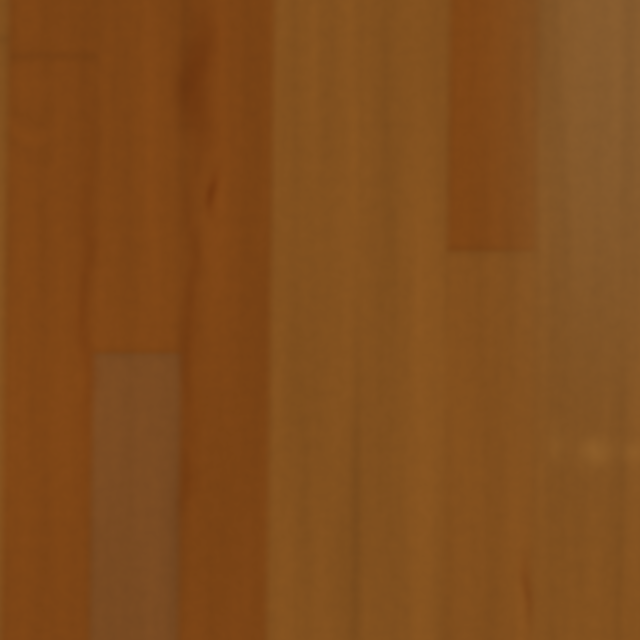
This texture is drawn by a WebGL 1 fragment shader. Its source:

```glsl
precision highp float;

uniform vec2 u_resolution;

// Colours
const vec3 WARM = vec3(0.485, 0.262, 0.080);
const vec3 PALE = vec3(0.513, 0.322, 0.126);
const vec3 HAZE = vec3(0.525, 0.362, 0.190);
const vec3 STAIN = vec3(0.405, 0.185, 0.045);
const vec3 GLINT = vec3(0.050, 0.045, 0.025);

// Layout, in canvas units
const float STRIP_WIDTH = 0.138;
const float FIRST_SEAM = 0.008;
const float SEAM_LEAN = 0.012;
const float BOARD_LENGTH = 1.6;
const float SEAM_SOFTNESS = 0.07;
const float JOINT_SOFTNESS = 0.006;

// Strengths
const float SEAM_DARKNESS = 0.035;
const float JOINT_DARKNESS = 0.045;
const float STREAK_STRENGTH = 0.075;
const float FIBRE_STRENGTH = 0.022;
const float MOTTLE_STRENGTH = 0.022;
const float RING_STRENGTH = 0.022;

vec2 hashGradient(vec2 cell) {
  float h = fract(sin(dot(cell, vec2(127.1, 311.7))) * 43758.55);
  return vec2(cos(h * 6.2832), sin(h * 6.2832));
}

float gradientNoise(vec2 p) {
  vec2 i = floor(p), f = p - i;
  vec2 u = f * f * f * (f * (f * 6.0 - 15.0) + 10.0);
  vec2 e = vec2(1.0, 0.0);
  float low = mix(dot(hashGradient(i), f),
                  dot(hashGradient(i + e.xy), f - e.xy), u.x);
  float high = mix(dot(hashGradient(i + e.yx), f - e.yx),
                   dot(hashGradient(i + e.xx), f - e.xx), u.x);
  return mix(low, high, u.y);
}

// Soft elliptical spot, 1 at its centre
float spot(vec2 p, vec2 centre, vec2 radius) {
  vec2 d = (p - centre) / radius;
  return exp(-dot(d, d));
}

float jointHeight(float strip) {
  return BOARD_LENGTH * fract(0.57 + strip * (0.347 + 0.363 * strip));
}

// Colour of the board in a strip at height y, with its end joint
vec3 boardColour(float strip, float y) {
  float above = y - jointHeight(strip);
  float upper = smoothstep(-JOINT_SOFTNESS, JOINT_SOFTNESS, above);
  float warmSide = step(-0.5, strip) * step(strip, 2.5);
  float changing = step(abs(mod(strip, 4.0) - 1.0), 0.1);
  float warmth = mix(0.08 + 0.80 * warmSide, mix(0.22, 0.85, upper), changing);
  vec3 colour = mix(PALE, WARM, warmth);
  // Lower boards on the warm side are greyer
  colour += changing * warmSide * (1.0 - upper) * vec3(-0.035, -0.018, 0.018);
  float joint = exp(-pow(above / (1.5 * JOINT_SOFTNESS), 2.0));
  return colour * (1.0 - JOINT_DARKNESS * joint);
}

void main() {
  vec2 p = gl_FragCoord.xy / u_resolution;

  // Blend the two strips that meet at the nearest seam
  float u = (p.x - SEAM_LEAN * (p.y - 0.5) - FIRST_SEAM) / STRIP_WIDTH;
  float seam = floor(u + 0.5);
  float offset = u - seam;
  vec3 colour = mix(boardColour(seam - 1.0, p.y), boardColour(seam, p.y),
                    smoothstep(-SEAM_SOFTNESS, SEAM_SOFTNESS, offset));

  // Light from the upper right
  float haze = smoothstep(0.72, 0.95, p.x) * smoothstep(0.0, 0.85, p.y);
  colour = mix(colour, HAZE, 0.85 * haze);

  // Red stains and a small knot
  float wobble = 0.02 * gradientNoise(vec2(p.x * 9.0, p.y * 11.0));
  vec2 q = p + vec2(wobble, 0.0);
  float stain = 0.55 * spot(q, vec2(0.312, 0.88), vec2(0.024, 0.10));
  stain += 0.60 * spot(q, vec2(0.337, 0.70), vec2(0.009, 0.030));
  stain += 0.30 * spot(q, vec2(0.300, 0.50), vec2(0.012, 0.22));
  stain += 0.28 * spot(q, vec2(0.135, 0.53), vec2(0.013, 0.24));
  stain += 0.30 * spot(q, vec2(0.287, 0.25), vec2(0.010, 0.055));
  stain += 0.30 * spot(q, vec2(0.826, 0.08), vec2(0.010, 0.05));
  colour = mix(colour, STAIN, stain);

  // Long grain, fine fibres and soft mottling
  float streak = gradientNoise(vec2(p.x * 19.0 + 3.7 * wobble, p.y * 1.3 + 7.0));
  float fibre = gradientNoise(vec2(p.x * 62.0, p.y * 4.0 + 31.0));
  float mottle = gradientNoise(p * 48.0) + 0.6 * gradientNoise(p * 105.0 + 17.0);
  float shade = STREAK_STRENGTH * streak + FIBRE_STRENGTH * fibre
              + MOTTLE_STRENGTH * mottle;

  // Curved growth rings near the top of the first strip
  float bend = p.y - 11.0 * pow(p.x - 0.05, 2.0) + 2.0 * wobble;
  float rings = sin(bend * 85.0) * spot(p, vec2(0.05, 0.81), vec2(0.04, 0.09));
  shade -= RING_STRENGTH * rings;

  // Dark seams of uneven strength
  float seamWear = 0.6 + gradientNoise(vec2(seam * 5.3, p.y * 2.5));
  shade -= SEAM_DARKNESS * seamWear * exp(-pow(offset / SEAM_SOFTNESS, 2.0));
  colour *= 1.0 + shade;

  // Faint reflections at the right
  float glint = spot(p, vec2(0.93, 0.295), vec2(0.025, 0.022))
              + 0.6 * spot(p, vec2(0.99, 0.295), vec2(0.022, 0.015))
              + 0.5 * spot(p, vec2(0.87, 0.305), vec2(0.015, 0.03));
  gl_FragColor = vec4(colour + GLINT * glint, 1.0);
}
```
